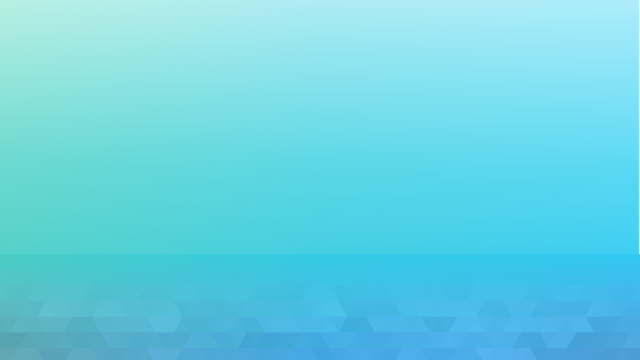
A WebGL 1 fragment shader for this background:

```glsl
precision highp float;
// A calm aqua sky above a slightly deeper band of water-coloured facets.
// Both areas blend colour stops across and down; the lower band samples its
// blend per group of triangles, with facet contrast growing downwards.
uniform vec2 u_resolution;

const float HORIZON = 0.294;
const float ROW_HEIGHT = 0.044;
const float ROW_OFFSET = 0.0324;
const float TRIANGLE_SIDE = 0.0508;
const float MARGIN_WIDTH = 0.0018;

float hash(vec2 p) {
  return fract(sin(dot(p, vec2(127.1, 311.7))) * 43758.5453);
}

// Blend of three colours placed at the left, middle and right.
vec3 across(vec3 left, vec3 middle, vec3 right, float x) {
  vec3 firstHalf = mix(left, middle, clamp(x * 2.0, 0.0, 1.0));
  return mix(firstHalf, right, clamp(x * 2.0 - 1.0, 0.0, 1.0));
}

vec3 skyColor(vec2 uv) {
  vec3 top = across(vec3(0.72, 0.94, 0.89), vec3(0.68, 0.925, 0.955),
                    vec3(0.68, 0.93, 0.985), uv.x);
  vec3 center = across(vec3(0.42, 0.85, 0.81), vec3(0.36, 0.845, 0.90),
                       vec3(0.36, 0.85, 0.955), uv.x);
  vec3 base = across(vec3(0.335, 0.82, 0.785), vec3(0.27, 0.81, 0.885),
                     vec3(0.245, 0.81, 0.95), uv.x);
  float height = (uv.y - HORIZON) / (1.0 - HORIZON);
  vec3 lower = mix(base, center, clamp(height / 0.35, 0.0, 1.0));
  return mix(lower, top, clamp((height - 0.35) / 0.65, 0.0, 1.0));
}

vec3 waterColor(vec2 uv) {
  vec3 top = across(vec3(0.285, 0.805, 0.77), vec3(0.20, 0.795, 0.895),
                    vec3(0.19, 0.785, 0.94), uv.x);
  vec3 center = across(vec3(0.37, 0.74, 0.77), vec3(0.28, 0.745, 0.895),
                       vec3(0.29, 0.71, 0.92), uv.x);
  vec3 base = across(vec3(0.37, 0.63, 0.68), vec3(0.25, 0.635, 0.88),
                     vec3(0.30, 0.61, 0.83), uv.x);
  // Lighter blue pools between the darker corners and the middle.
  float pools = exp(-pow((uv.x - 0.74) / 0.13, 2.0))
              + 0.6 * exp(-pow((uv.x - 0.27) / 0.12, 2.0));
  base += vec3(0.035, 0.06, 0.065) * pools;
  float depth = clamp(1.0 - uv.y / HORIZON, 0.0, 1.0);
  vec3 upper = mix(top, center, min(depth * 2.0, 1.0));
  return mix(upper, base, max(depth * 2.0 - 1.0, 0.0));
}

// Groups neighbouring triangles of a row into one flat, tinted facet.
vec3 facetColor(vec2 uv, float aspect) {
  float v = (uv.y - ROW_OFFSET) / ROW_HEIGHT;
  float u = uv.x * aspect / TRIANGLE_SIDE;
  float row = floor(v);
  float triangle = floor(u - 0.5 * v) + floor(u + 0.5 * v);
  float shift = floor(hash(vec2(row, 4.0)) * 3.0);
  float group = floor((triangle + shift) / 3.0);
  float centerX = (group * 3.0 - shift + 2.0) * 0.5 * TRIANGLE_SIDE / aspect;
  vec2 center = vec2(centerX, (row + 0.5) * ROW_HEIGHT + ROW_OFFSET);
  vec3 smoothTone = waterColor(uv);
  vec3 flatTone = waterColor(clamp(center, 0.0, 1.0));
  float depth = clamp(1.0 - uv.y / HORIZON, 0.0, 1.0);
  float strength = smoothstep(0.1, 0.75, depth);
  float tint = (hash(vec2(group, row)) - 0.5) * 0.05;
  tint += (hash(vec2(triangle, row + 17.0)) - 0.5) * 0.015;
  return mix(smoothTone, flatTone + tint, strength);
}

void main() {
  float aspect = u_resolution.x / u_resolution.y;
  vec2 uv = gl_FragCoord.xy / u_resolution;
  vec2 pixel = 1.0 / u_resolution;

  // Average sub-samples to smooth the facet edges.
  vec3 water = vec3(0.0);
  for (int i = 0; i < 3; i++) {
    for (int j = 0; j < 3; j++) {
      vec2 jitter = (vec2(float(i), float(j)) - 1.0) / 3.0;
      water += facetColor(uv + jitter * pixel, aspect) / 9.0;
    }
  }

  // Sky with a hairline pale margin on the right, above the water.
  float margin = clamp((uv.x - 1.0 + MARGIN_WIDTH) / pixel.x + 0.5, 0.0, 1.0);
  vec3 sky = mix(skyColor(uv), vec3(0.96, 0.99, 1.0), margin);
  float aboveHorizon = clamp((uv.y - HORIZON) / pixel.y + 0.5, 0.0, 1.0);
  gl_FragColor = vec4(mix(water, sky, aboveHorizon), 1.0);
}
```
